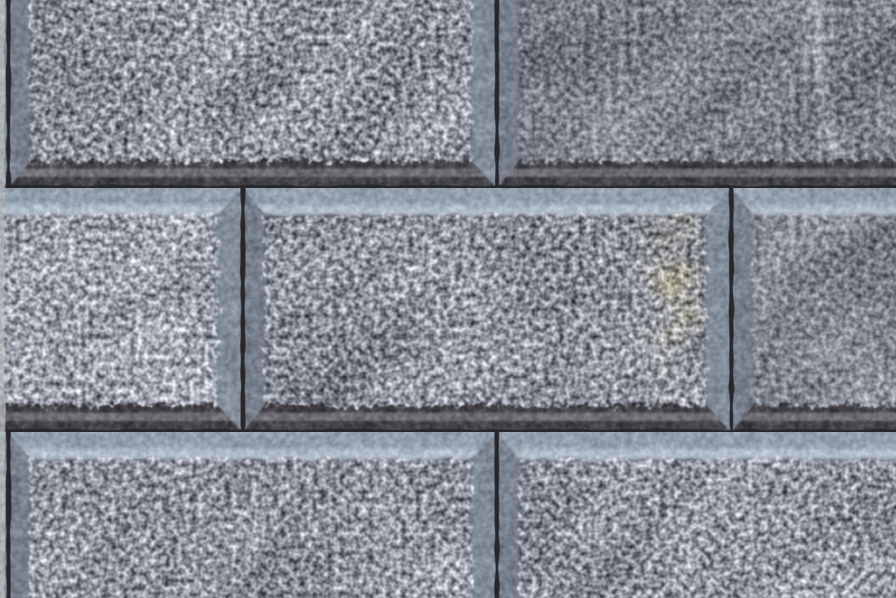
Give the GLSL for this texture, as a Shadertoy shader.

```glsl
// Draws a wall of speckled grey granite blocks with bevelled edges in running bond.

float hash(vec2 p) {
    return fract(sin(dot(p, vec2(127.1, 311.7))) * 43758.5);
}

float cornerSlope(vec2 cell, vec2 offset) {
    float angle = 6.2832 * hash(cell);
    return dot(vec2(cos(angle), sin(angle)), offset);
}

// Gradient noise, roughly -0.7 to 0.7
float gradientNoise(vec2 p) {
    vec2 i = floor(p), f = p - i;
    vec2 u = f * f * f * (f * (f * 6.0 - 15.0) + 10.0);
    vec2 e = vec2(1.0, 0.0);
    float low = mix(cornerSlope(i, f), cornerSlope(i + e, f - e), u.x);
    float high = mix(cornerSlope(i + e.yx, f - e.yx), cornerSlope(i + e.xx, f - e.xx), u.x);
    return mix(low, high, u.y);
}

// Rough inner face of a block: crystals, diagonal veins, a tone per block
vec3 graniteFace(vec2 uv, vec2 id, float grain) {
    float tone = 0.575 - 0.045 * id.x * (id.y + 1.0) + 0.03 * (hash(id + 3.0) - 0.5);
    float contrast = 1.0 - 0.3 * step(0.5, id.x) * step(-0.5, id.y);
    vec2 along = mat2(0.8, -0.6, 0.6, 0.8) * uv;
    float veins = gradientNoise(along * vec2(4.0, 11.0) + id * 7.3)
                + 0.5 * gradientNoise(along * vec2(12.0, 25.0) + id * 3.1);
    float value = tone + contrast * grain + 0.13 * veins;

    // Pale streak in the upper right block
    float streak = uv.x - 1.385 + 0.18 * (uv.y - 0.85) + 0.03 * gradientNoise(uv * 9.0);
    value += 0.13 * exp(-pow(streak / 0.016, 2.0)) * smoothstep(0.7, 0.76, uv.y);

    vec3 colour = value + vec3(-0.018, -0.004, 0.036);

    // Rusty stain near the right end of the middle block
    vec2 stain = (uv - vec2(1.13, 0.52)) / vec2(0.045, 0.13);
    float rust = exp(-dot(stain, stain)) * (0.6 + gradientNoise(uv * 18.0));
    return colour + rust * vec3(0.07, 0.04, -0.06);
}

void mainImage(out vec4 fragColor, in vec2 fragCoord) {
    vec2 uv = fragCoord / iResolution.y;
    float px = 1.0 / iResolution.y;

    // Running bond layout
    vec2 size = vec2(0.817, 0.408);
    float row = floor((uv.y - 0.277) / size.y);
    float shift = mix(0.406, 0.014, mod(row, 2.0));
    float column = floor((uv.x - shift) / size.x);
    vec2 id = vec2(column, row);
    vec2 p = uv - vec2(shift, 0.277) - id * size;

    float grain = 0.46 * gradientNoise(uv * 88.0) + 0.28 * gradientNoise(uv * 155.0 + 40.0);
    float wobble = gradientNoise(uv * 30.0 + 9.0);

    // Depth into the bevel from each side: 0 at the joint, 1 at the face
    float left = p.x / 0.036, right = (size.x - p.x) / 0.042;
    float bottom = p.y / 0.045, top = (size.y - p.y) / 0.043;
    float sideDepth = min(left, right), levelDepth = min(bottom, top);

    // Shadowed, stepped lower bevel
    float ledge = smoothstep(0.35, 0.5, bottom) - smoothstep(0.65, 0.82, bottom);
    vec3 lower = mix(vec3(0.27, 0.26, 0.28), vec3(0.43, 0.43, 0.46), ledge);
    // Sunlit upper bevel, brightest at its inner lip
    vec3 upper = mix(vec3(0.57, 0.62, 0.68), vec3(0.70, 0.75, 0.80), smoothstep(0.45, 0.85, top));
    vec3 level = p.y < 0.5 * size.y ? lower : upper;
    vec3 side = p.x < 0.5 * size.x ? vec3(0.47, 0.50, 0.55) : vec3(0.51, 0.55, 0.60);

    // Mitred corners
    float mitre = 0.06 + px / 0.04;
    vec3 bevel = mix(level, side, smoothstep(-mitre, mitre, levelDepth - sideDepth));
    bevel += 0.25 * grain + 0.06 * wobble;

    // Chipped border between bevel and face
    float chip = px / 0.04 + 0.06;
    float inside = min(sideDepth, levelDepth) - 1.0 + 0.16 * wobble + 0.3 * grain;
    vec3 colour = mix(bevel, graniteFace(uv, id, grain), smoothstep(-chip, chip, inside));

    // Dark open joints of uneven width
    float joint = min(min(p.x, size.x - p.x) - 0.0035, p.y - 0.005) + 0.003 * wobble;
    colour = mix(vec3(0.15, 0.15, 0.17), colour, smoothstep(-px, px, joint));

    // Pale mortar on the left border
    float mortar = 1.0 - smoothstep(-px, px, uv.x - 0.008 + 0.003 * wobble);
    colour = mix(colour, vec3(0.69, 0.71, 0.72) + 0.2 * grain, 0.85 * mortar);

    fragColor = vec4(clamp(colour, 0.0, 1.0), 1.0);
}
```
